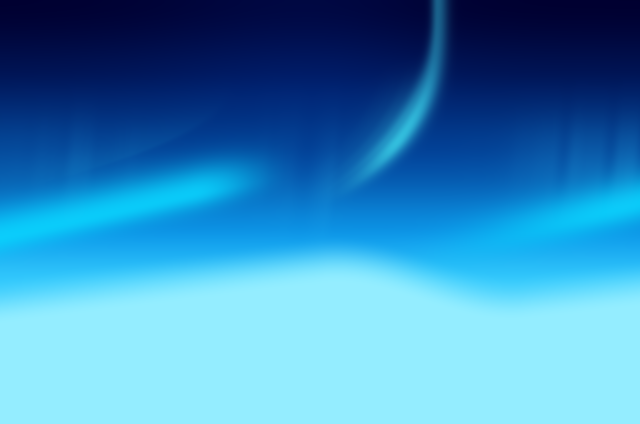
Give the GLSL for this background, as a WebGL 1 fragment shader.

```glsl
precision highp float;
uniform vec2 u_resolution;

#define NIGHT vec3(0.00, 0.00, 0.19)
#define NAVY vec3(0.00, 0.10, 0.37)
#define BLUE vec3(0.01, 0.27, 0.61)
#define AZURE vec3(0.05, 0.60, 0.92)
#define SKY vec3(0.20, 0.79, 0.99)
#define ICE vec3(0.58, 0.93, 1.00)
#define BAND_COLOR vec3(0.04, 0.82, 0.99)
#define CURTAIN_COLOR vec3(0.20, 0.75, 0.87)
#define HAZE_COLOR vec3(0.08, 0.50, 0.72)
#define RAY_DENSITY 55.0
#define RAY_STRENGTH 0.13

float hash(float n) {
  return fract(sin(n * 127.1) * 43758.5453);
}

float noise(float x) {
  float cell = floor(x);
  return mix(hash(cell), hash(cell + 1.0), smoothstep(0.0, 1.0, x - cell));
}

// Bell curve with a separate width on each side of zero
float bell(float d, float below, float above) {
  float r = d / (d < 0.0 ? below : above);
  return exp(-r * r);
}

// Height, measured downward, where the pale foreground haze begins
float horizon(float x) {
  float left = 0.742 - 0.19 * x;
  float right = 0.735 - 0.17 * (x - 0.8);
  return mix(left, right, smoothstep(0.5, 0.82, x));
}

vec3 skyGradient(float x, float depth) {
  vec3 color = mix(NIGHT, NAVY, smoothstep(0.0, 0.25, depth));
  color += vec3(0.0, 0.03, 0.07) * bell(x - 0.48, 0.25, 0.2) * (1.0 - smoothstep(0.2, 0.5, depth));
  color = mix(color, BLUE, smoothstep(0.16, 0.40, depth));
  color = mix(color, AZURE, smoothstep(0.34, 0.59, depth));
  color = mix(color, SKY, smoothstep(0.53, 0.68, depth));
  float edge = horizon(x);
  return mix(color, ICE, smoothstep(edge - 0.09, edge + 0.025, depth));
}

// Two slanted glowing bands, one fading in from each side
float sideBands(float x, float depth) {
  float left = bell(depth - 0.56 + 0.34 * x, 0.065, 0.038);
  float right = bell(depth - 0.48 - 0.36 * (1.0 - x), 0.065, 0.045);
  left *= 1.0 - smoothstep(0.30, 0.47, x);
  right *= smoothstep(0.60, 0.97, x);
  return 0.92 * max(left, right);
}

// Hanging curtain: a bright curved rim with soft streaks to its left
float curtain(float x, float depth) {
  float d = x - 0.692 + 1.33 * pow(depth, 2.8);
  float lower = smoothstep(0.05, 0.38, depth);
  float rim = bell(d + 0.008, mix(0.010, 0.026, lower), mix(0.016, 0.022, lower));
  float veil = bell(d + 0.012, 0.055, 0.018) * smoothstep(0.12, 0.30, depth);
  float streaks = 0.65 + 0.35 * noise(d * 90.0 + depth * 6.0);
  float fade = 1.0 - smoothstep(0.33, 0.49, depth);
  return (0.62 * rim + 0.35 * veil * streaks) * fade * mix(0.8, 1.15, lower);
}

// Faint upright rays, strongest beside the centre and at both sides
float rays(float x, float depth) {
  float lean = x + 0.08 * depth * depth;
  float n = noise(lean * RAY_DENSITY) * noise(lean * RAY_DENSITY * 0.37 + 9.0);
  float middle = bell(x - 0.47, 0.05, 0.06) * bell(depth - 0.44, 0.14, 0.12);
  float sides = bell(depth - 0.39, 0.10, 0.08) * smoothstep(0.2, 0.45, abs(x - 0.5));
  return RAY_STRENGTH * n * (2.0 * middle + 2.5 * sides);
}

// Dim wisp curving above the left band
float wisp(float x, float depth) {
  float d = x - 0.35 + 5.5 * pow(max(depth - 0.2, 0.0), 2.0);
  return 0.16 * bell(d, 0.09, 0.014) * bell(depth - 0.36, 0.09, 0.06);
}

void main() {
  vec2 uv = gl_FragCoord.xy / u_resolution;
  float x = uv.x;
  float depth = 1.0 - uv.y;

  vec3 color = skyGradient(x, depth);

  // Teal haze near the sides, then the lights
  float haze = bell(depth - 0.39, 0.11, 0.08) * smoothstep(0.15, 0.5, abs(x - 0.5));
  color = mix(color, HAZE_COLOR, 0.16 * haze + wisp(x, depth));
  color = mix(color, BAND_COLOR, sideBands(x, depth));
  color = mix(color, SKY, rays(x, depth));
  color = mix(color, CURTAIN_COLOR, clamp(curtain(x, depth), 0.0, 1.0));

  gl_FragColor = vec4(color, 1.0);
}
```
